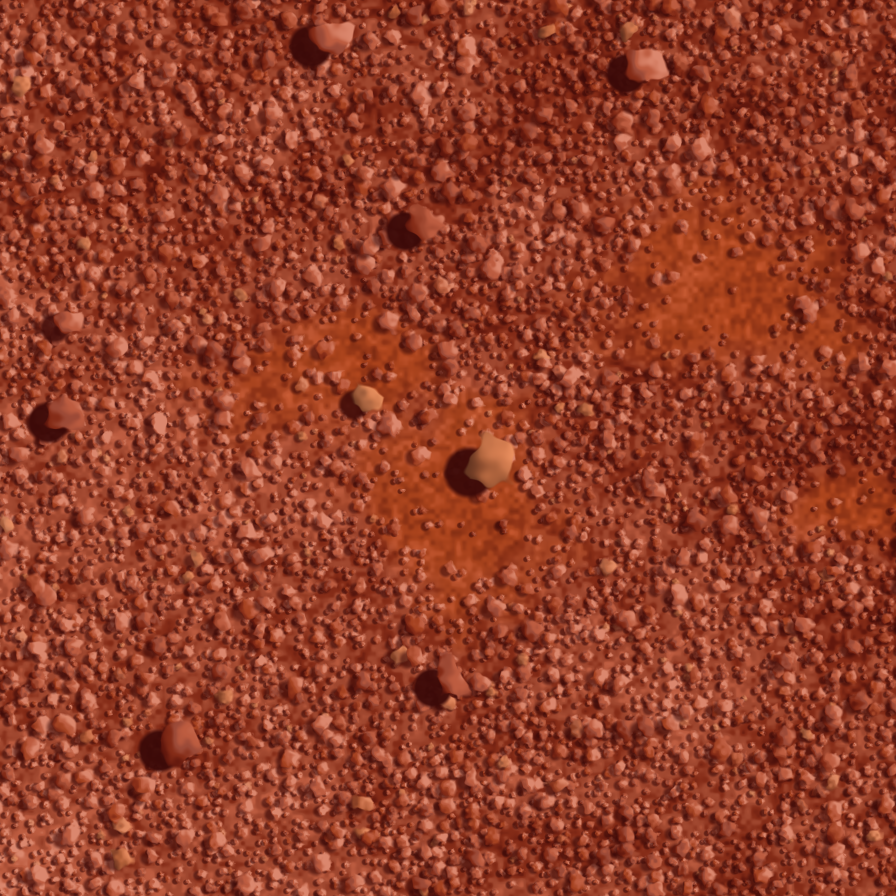
Write a three.js fragment shader that draws this texture.

```glsl
// Red desert gravel: chunky pebbles and dusty sand patches under low light from the right.
varying vec2 vUv;

#define FINE_CELLS 92.0
#define MID_CELLS 54.0
#define COARSE_CELLS 35.0
#define ROCK_CELLS 9.0
#define SOFTNESS 0.0034
#define STONE_TONE 0.52
#define LIGHT_CONTRAST 0.56
#define BROAD_CONTRAST 0.42
#define LIGHT vec3(0.79, 0.37, 0.49)
#define SHADOW_COLOR vec3(0.23, 0.035, 0.03)

float hash(vec2 p) {
  vec3 q = fract(vec3(p.xyx) * 0.1031);
  q += dot(q, q.yzx + 33.33);
  return fract((q.x + q.y) * q.z);
}

vec2 hash2(vec2 p) {
  return vec2(hash(p), hash(p + 57.3));
}

float noise(vec2 p) {
  vec2 i = floor(p), f = fract(p);
  f = f * f * (3.0 - 2.0 * f);
  return mix(mix(hash(i), hash(i + vec2(1.0, 0.0)), f.x),
             mix(hash(i + vec2(0.0, 1.0)), hash(i + vec2(1.0, 1.0)), f.x), f.y);
}

float fbm(vec2 p) {
  return 0.5 * noise(p) + 0.3 * noise(p * 2.1 + 9.0) + 0.2 * noise(p * 4.3 + 23.0);
}

// Tone 0..1 to rock colour; pink shifts the middle from orange dust to rosy stone
vec3 rockColor(float tone, float pink) {
  vec3 middle = mix(vec3(0.65, 0.26, 0.13), vec3(0.61, 0.29, 0.22), pink);
  vec3 c = mix(SHADOW_COLOR, vec3(0.38, 0.09, 0.05), smoothstep(-0.15, 0.1, tone));
  c = mix(c, vec3(0.52, 0.17, 0.09), smoothstep(0.08, 0.32, tone));
  c = mix(c, middle, smoothstep(0.3, 0.53, tone));
  c = mix(c, vec3(0.74, 0.36, 0.25), smoothstep(0.52, 0.74, tone));
  return mix(c, vec3(0.86, 0.53, 0.43), smoothstep(0.74, 0.98, tone));
}

// Soft elliptical patch, 1 in its middle
float patchMask(vec2 p, vec2 centre, vec2 size) {
  vec2 q = (p - centre) / size;
  return exp(-dot(q, q));
}

// Share of smooth sand over the pebbles, with ragged borders
float sandMask(vec2 p) {
  float m = patchMask(p, vec2(0.50, 0.45), vec2(0.13, 0.16));
  m = max(m, patchMask(p, vec2(0.38, 0.58), vec2(0.14, 0.09)));
  m = max(m, patchMask(p, vec2(0.83, 0.67), vec2(0.19, 0.12)));
  m = max(m, patchMask(p, vec2(0.95, 0.44), vec2(0.10, 0.05)));
  return smoothstep(0.3, 0.95, m + 0.9 * (fbm(p * 15.0) - 0.48));
}

// Broad drift of brightness: lighter lower left, darker upper right
float broadTone(vec2 p) {
  float clumps = 0.6 * (fbm(p * 5.0 + 40.0) - 0.5) + 0.6 * (noise(p * 17.0 + 70.0) - 0.5);
  return 0.12 * (1.0 - p.x - p.y) + BROAD_CONTRAST * clumps;
}

// One faceted stone with its cast shadow; offset and radius in canvas units
void paintStone(inout vec3 color, vec2 offset, float radius, vec2 key, float tone, float pale) {
  float bigness = smoothstep(0.011, 0.022, radius);
  float reach = mix(0.85, 1.15, bigness);
  float shade = length(offset + LIGHT.xy * radius * reach) / radius;
  float shadow = 1.0 - smoothstep(mix(0.5, 0.82, bigness), 1.08, shade);
  color = mix(color, SHADOW_COLOR, mix(0.6, 0.95, bigness) * shadow);

  // turned, stretched, blocky and dented outline
  float turn = 6.2832 * hash(key + 3.1);
  vec2 axis = vec2(cos(turn), sin(turn));
  vec2 q = offset / radius;
  vec2 local = vec2(dot(q, axis) * (1.0 + 0.5 * hash(key + 8.7)), dot(q, vec2(-axis.y, axis.x)));
  float block = max(abs(local.x), abs(local.y) + 0.35 * local.x);
  float d = mix(length(local), 1.12 * block, 0.5);
  d *= 0.72 + 0.5 * noise(q * 2.0 + key * 3.7);
  float edge = min(SOFTNESS / radius, 0.75);
  float cover = 1.0 - smoothstep(1.0 - edge, 1.0 + 0.3 * edge, d);

  // rough dome lighting
  vec2 rough = vec2(noise(q * 2.3 + key * 5.1), noise(q * 2.3 + key * 7.3 + 31.0)) - 0.5;
  vec3 normal = normalize(vec3(q + 0.9 * rough, sqrt(max(1.0 - d * d, 0.0)) + 0.15));
  float lit = dot(normal, LIGHT);
  float value = tone + LIGHT_CONTRAST * (lit - 0.2) + 0.34 * (hash(key + 5.5) - 0.5);
  vec3 stone = rockColor(value, smoothstep(0.1, 0.5, hash(key + 6.6)));
  stone = mix(stone, vec3(0.91, 0.56, 0.35) * (0.66 + 0.38 * lit), pale);
  color = mix(color, stone, cover);
}

// A jittered grid of stones, thinned out on sand
void scatterStones(inout vec3 color, vec2 p, float cells, float density, vec2 sizes, float seed) {
  vec2 home = floor(p * cells);
  for (int y = -1; y <= 1; y++) {
    for (int x = -1; x <= 1; x++) {
      vec2 cell = home + vec2(float(x), float(y));
      vec2 key = cell + seed;
      vec2 centre = (cell + 0.15 + 0.7 * hash2(key)) / cells;
      float chance = density * (1.0 - 0.85 * sandMask(centre));
      if (hash(key + 2.2) > chance) continue;
      float radius = mix(sizes.x, sizes.y, hash(key + 4.4)) / cells;
      float pale = 0.6 * smoothstep(0.95, 0.99, hash(key + 7.7));
      paintStone(color, p - centre, radius, key, STONE_TONE + broadTone(centre), pale);
    }
  }
}

void main() {
  vec2 p = vUv;

  // dusty ground with fine grit
  float sand = sandMask(p);
  float grit = noise(p * 170.0) + 0.8 * noise(p * 84.0 + 11.0) - 0.9;
  float groundTone = mix(0.42, 0.52, sand) + 0.36 * grit + broadTone(p);
  vec3 color = rockColor(groundTone, 0.6 * (1.0 - sand));
  color = mix(color, vec3(0.67, 0.26, 0.09) * (1.0 + 0.22 * grit), 0.55 * sand);

  // pebbles from small to large
  scatterStones(color, p, FINE_CELLS, 0.66, vec2(0.32, 0.52), 13.0);
  scatterStones(color, p, MID_CELLS, 0.64, vec2(0.28, 0.50), 131.0);
  scatterStones(color, p, COARSE_CELLS, 0.42, vec2(0.26, 0.46), 277.0);
  scatterStones(color, p, ROCK_CELLS, 0.14, vec2(0.14, 0.23), 419.0);

  // two pale rocks resting on the sand
  paintStone(color, p - vec2(0.41, 0.555), 0.018, vec2(5.0, 2.0), 0.6, 0.8);
  paintStone(color, p - vec2(0.55, 0.485), 0.029, vec2(9.0, 4.0), 0.6, 0.75);

  gl_FragColor = vec4(color, 1.0);
}
```
